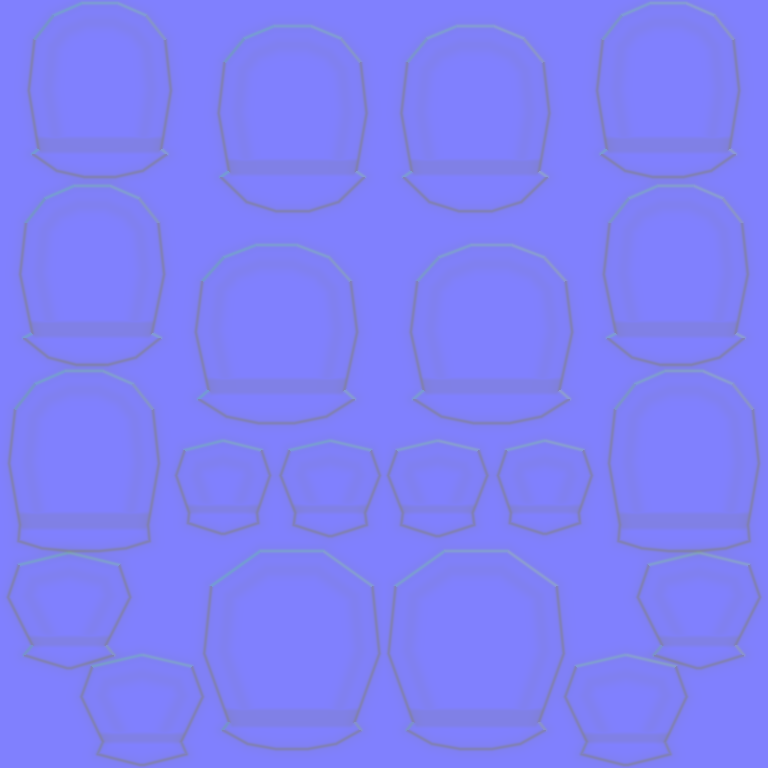
Give the GLSL for this texture map, as a WebGL 1 fragment shader.

```glsl
precision highp float;
uniform vec2 u_resolution;

// Nearest edge of the current panel
float nearest;
vec2 facing;

// Records a clockwise edge and returns the distance beyond its line
float edge(vec2 p, vec2 a, vec2 b) {
  vec2 along = b - a;
  vec2 offset = p - a;
  vec2 normal = normalize(vec2(-along.y, along.x));
  float t = clamp(dot(offset, along) / dot(along, along), 0.0, 1.0);
  float d = length(offset - along * t);
  if (d < nearest) {
    nearest = d;
    facing = normal;
  }
  return dot(offset, normal);
}

float bell(float x, float width) {
  return exp(-x * x / (width * width));
}

// box: center x, top, half width, waist y
// foot: waist half width, tip half width, tip y, bottom y
// style: crown half width, shoulder x, shoulder drop, bulge
vec3 panel(vec2 p, vec4 box, vec4 foot, vec4 style) {
  float side = p.x < box.x ? -1.0 : 1.0;
  vec2 q = vec2(abs(p.x - box.x), p.y);
  float height = box.y - box.w;
  float roundness = min(style.x * 4.0, 1.0);
  vec2 size = vec2(box.z, -height);
  vec2 top = vec2(0.0, box.y);
  vec2 crownUnit = vec2(style.x, 0.0);
  vec2 bendUnit = mix(crownUnit, style.yz, 0.6) - vec2(0.0, 0.065 * style.w);
  vec2 crown = top + crownUnit * size;
  vec2 bend = top + bendUnit * size;
  vec2 shoulder = top + style.yz * size;
  vec2 hip = top + vec2(1.0, mix(0.47, 0.6, roundness)) * size;
  vec2 waist = vec2(foot.x, box.w);
  vec2 tip = foot.yz;
  vec2 heel = vec2(foot.y * 0.64, mix(foot.z, foot.w, mix(0.36, 0.73, roundness)));
  vec2 sole = vec2(foot.y * mix(0.03, 0.23, roundness), foot.w);

  // Dome and flared foot
  nearest = 10.0;
  facing = vec2(0.0);
  float dome = edge(q, top, crown);
  dome = max(dome, edge(q, crown, bend));
  dome = max(dome, edge(q, bend, shoulder));
  dome = max(dome, edge(q, shoulder, hip));
  dome = max(dome, edge(q, hip, waist));
  edge(q, waist, tip);
  edge(q, tip, heel);
  edge(q, heel, sole);
  edge(q, sole, vec2(0.0, foot.w));

  // Crisp seam, tinted where it faces upward
  float seam = bell(nearest, 0.0023);
  float lift = smoothstep(0.3, 0.8, facing.y);
  vec3 relief = seam * vec3(0.055 * side * facing.x * lift - 0.015 * lift,
                            0.11 * lift, -mix(0.23, 0.12, lift));
  relief.z -= 0.045 * bell(nearest, 0.010);

  // Soft inner arch and waist band
  float inside = 1.0 - smoothstep(-0.004, 0.002, dome);
  float aboveWaist = smoothstep(box.w, box.w + 0.02, q.y);
  float arch = bell(dome + 0.025, 0.010) * aboveWaist * inside;
  float bandHalf = 0.05 * height;
  float band = 1.0 - smoothstep(bandHalf - 0.003, bandHalf + 0.004,
                               abs(q.y - box.w - 0.005));
  relief.z -= max(0.055 * arch, 0.095 * band * inside);
  return relief;
}

void main() {
  vec2 uv = gl_FragCoord.xy / u_resolution;
  vec2 p = vec2(0.5 - abs(uv.x - 0.5), uv.y);
  vec4 tall = vec4(0.25, 0.92, 0.25, 1.0);
  vec4 broad = vec4(0.36, 0.92, 0.205, 0.0);
  vec4 small = vec4(0.02, 0.82, 0.13, 0.0);
  vec3 relief = vec3(0.0);

  // Outer column
  relief += panel(p, vec4(0.130, 0.996, 0.0925, 0.806), vec4(0.080, 0.0875, 0.7995, 0.7695), tall);
  relief += panel(p, vec4(0.120, 0.758, 0.0937, 0.566), vec4(0.078, 0.089, 0.560, 0.525), tall);
  relief += panel(p, vec4(0.1094, 0.517, 0.0975, 0.3165), vec4(0.0835, 0.0853, 0.2955, 0.2825), tall);
  relief += panel(p, vec4(0.090, 0.280, 0.0795, 0.160), vec4(0.048, 0.0585, 0.147, 0.130), small);
  relief += panel(p, vec4(0.185, 0.147, 0.079, 0.034), vec4(0.051, 0.058, 0.018, 0.004), small);

  // Inner column
  relief += panel(p, vec4(0.381, 0.966, 0.0963, 0.777), vec4(0.083, 0.0935, 0.7695, 0.725), tall);
  relief += panel(p, vec4(0.360, 0.681, 0.105, 0.492), vec4(0.0885, 0.1015, 0.4805, 0.449), tall);
  relief += panel(p, vec4(0.2905, 0.426, 0.061, 0.332), vec4(0.0443, 0.0456, 0.319, 0.305), small);
  relief += panel(p, vec4(0.430, 0.426, 0.0645, 0.332), vec4(0.0455, 0.0475, 0.3165, 0.302), small);
  relief += panel(p, vec4(0.380, 0.2825, 0.114, 0.060), vec4(0.082, 0.090, 0.0495, 0.0247), broad);

  // Mirrored half leans the other way
  relief.x *= uv.x > 0.5 ? -1.0 : 1.0;
  gl_FragColor = vec4(vec3(0.5, 0.5, 0.995) + relief, 1.0);
}
```
